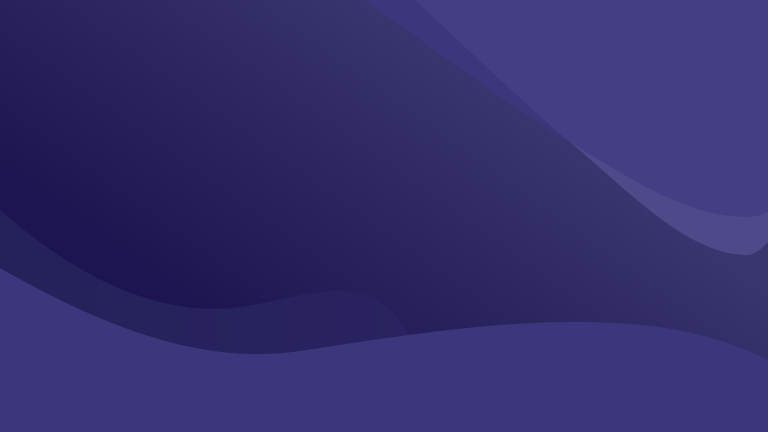
Write a WebGL 1 fragment shader that draws this background.

```glsl
precision highp float;

uniform vec2 u_resolution;

const vec2 CANVAS = vec2(16.0, 9.0);

const vec3 NIGHT = vec3(0.114, 0.084, 0.316);
const vec3 DUSK = vec3(0.222, 0.206, 0.430);
const vec3 HILL_LEFT = vec3(0.143, 0.130, 0.348);
const vec3 HILL_RIGHT = vec3(0.160, 0.140, 0.380);
const vec3 VIOLET = vec3(0.235, 0.210, 0.490);
const vec3 PANEL = vec3(0.265, 0.248, 0.520);
const vec3 LILAC = vec3(0.304, 0.287, 0.534);

// Cubic between knots (x, height, slope), straight beyond its ends.
// Returns height and slope.
vec2 segment(float x, vec3 a, vec3 b) {
  float span = b.x - a.x;
  float t = clamp((x - a.x) / span, 0.0, 1.0);
  float rise = b.y - a.y;
  float c1 = a.z * span;
  float c2 = 3.0 * rise - (2.0 * a.z + b.z) * span;
  float c3 = (a.z + b.z) * span - 2.0 * rise;
  float slope = (c1 + t * (2.0 * c2 + 3.0 * c3 * t)) / span;
  float height = a.y + t * (c1 + t * (c2 + t * c3));
  return vec2(height + slope * (x - a.x - t * span), slope);
}

// Smooth curve through four knots
vec2 curve(float x, vec3 a, vec3 b, vec3 c, vec3 d) {
  if (x < b.x) return segment(x, a, b);
  if (x < c.x) return segment(x, b, c);
  return segment(x, c, d);
}

// Coverage of the area above a curve, softened over one pixel
float above(float y, vec2 edge, float pixel) {
  float dist = (y - edge.x) * inversesqrt(1.0 + edge.y * edge.y);
  return clamp(dist / pixel + 0.5, 0.0, 1.0);
}

void main() {
  vec2 p = gl_FragCoord.xy / u_resolution * CANVAS;
  float pixel = CANVAS.y / u_resolution.y;

  // Diagonal backdrop
  float along = dot(p - vec2(0.0, CANVAS.y), vec2(0.58, 0.81));
  vec3 color = mix(NIGHT, DUSK, clamp((along + 2.8) / 7.2, 0.0, 1.0));

  // Upper right: two overlapping sheets
  vec2 sweepEdge = curve(p.x,
    vec3(7.604, 9.0, -0.72), vec3(11.875, 6.042, -0.62),
    vec3(15.56, 4.479, 0.0), vec3(16.0, 4.583, 0.45));
  vec2 sheenEdge = curve(p.x,
    vec3(8.646, 9.0, -0.93), vec3(11.875, 6.042, -0.84),
    vec3(15.56, 3.688, 0.0), vec3(16.0, 3.958, 1.1));
  float sweep = above(p.y, sweepEdge, pixel);
  float sheen = above(p.y, sheenEdge, pixel);
  color = mix(color, LILAC, sheen);
  color = mix(color, mix(VIOLET, PANEL, sheen), sweep);

  // Dim hill at the lower left
  vec2 hillEdge = curve(p.x,
    vec3(0.0, 4.625, -0.88), vec3(4.479, 2.563, 0.0),
    vec3(7.083, 2.938, 0.0), vec3(8.542, 2.0, -1.65));
  vec3 hillColor = mix(HILL_LEFT, HILL_RIGHT, clamp(p.x / 8.5, 0.0, 1.0));
  color = mix(hillColor, color, above(p.y, hillEdge, pixel));

  // Foreground wave
  vec2 waveEdge = curve(p.x,
    vec3(0.0, 3.417, -0.57), vec3(6.25, 1.688, 0.15),
    vec3(11.98, 2.292, 0.0), vec3(16.0, 1.5, -0.5));
  color = mix(VIOLET, color, above(p.y, waveEdge, pixel));

  gl_FragColor = vec4(color, 1.0);
}
```
